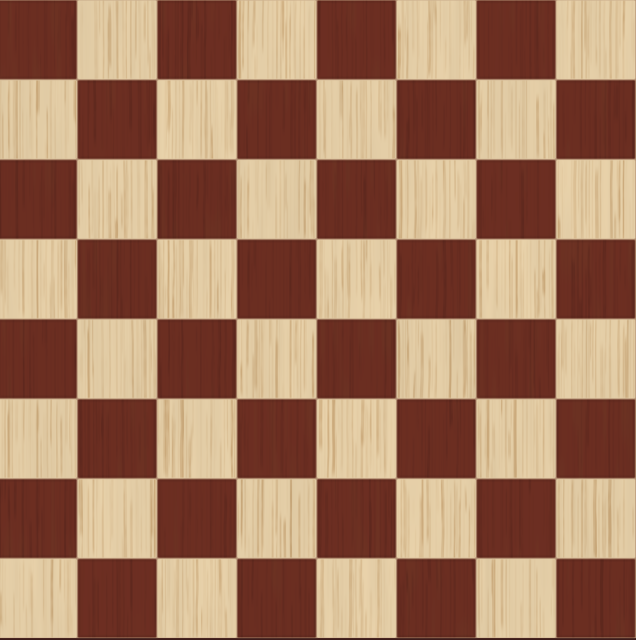
Reproduce this pattern procedurally as a Shadertoy shader.

```glsl
// An eight by eight wooden chequerboard of pale maple and red mahogany tiles.
// Each tile carries its own vertical grain: layers of thin hashed streaks with
// random place, length and strength, over faint broad bands.

const float TILE = 0.12468;                   // tile side, in canvas heights
const vec2  ORIGIN = vec2(-0.0040, 0.0028);   // lower left corner of the board
const float SEAM = 0.022;                     // soft seam half width, in tiles
const float SEAM_BIAS = 0.14;                 // how far pale wood spreads at seams
const int   GRAIN_LAYERS = 3;
const float LIGHT_GRAIN = 0.72;
const float DARK_GRAIN = 0.42;

const vec3 MAPLE = vec3(0.895, 0.808, 0.655);
const vec3 MAPLE_STREAK = vec3(0.755, 0.610, 0.420);
const vec3 MAHOGANY = vec3(0.422, 0.180, 0.131);
const vec3 MAHOGANY_STREAK = vec3(0.300, 0.125, 0.095);
const vec3 MAHOGANY_GLOW = vec3(0.430, 0.225, 0.145);
const vec3 BASE_EDGE = vec3(0.240, 0.110, 0.100);

float hash(vec2 p) {
    return fract(sin(dot(p, vec2(127.1, 311.7))) * 43758.5453);
}

float noise(vec2 p) {
    vec2 i = floor(p), f = fract(p);
    f = f * f * (3.0 - 2.0 * f);
    return mix(mix(hash(i), hash(i + vec2(1, 0)), f.x),
               mix(hash(i + vec2(0, 1)), hash(i + vec2(1, 1)), f.x), f.y);
}

// One set of vertical streaks, at most one in each slot across the tile.
float streakLayer(vec2 uv, float slots, vec2 seed, float pixel) {
    float x = uv.x * slots + 0.12 * (noise(vec2(uv.y * 3.0, seed.x)) - 0.5);
    vec2 id = seed + vec2(floor(x), slots);
    float center = mix(0.32, 0.68, hash(id));
    float halfWidth = mix(0.08, 0.20, hash(id + 3.7));
    float blur = max(pixel * slots, 0.08);
    float line = 1.0 - smoothstep(halfWidth - 0.5 * blur, halfWidth + blur,
                                  abs(fract(x) - center));

    // Some streaks cross the whole tile, others fade out part way.
    float middle = hash(id + 8.3);
    float reach = mix(0.15, 1.1, hash(id + 5.9));
    float span = 1.0 - smoothstep(reach - 0.12, reach + 0.06, abs(uv.y - middle));
    float strength = pow(hash(id + 1.9), 2.2);
    float wear = mix(0.65, 1.0, noise(vec2(id.x * 7.3, uv.y * 9.0 + id.y)));
    return line * span * strength * wear;
}

float woodGrain(vec2 uv, vec2 tile, float pixel) {
    float grain = 0.0;
    for (int i = 0; i < GRAIN_LAYERS; i++) {
        float k = float(i);
        vec2 seed = tile * vec2(41.0, 67.0) + 19.0 * k;
        grain += streakLayer(uv, 11.0 + 6.0 * k, seed, pixel) * (1.0 - 0.2 * k);
    }
    return min(grain, 1.0);
}

void mainImage(out vec4 fragColor, in vec2 fragCoord) {
    vec2 p = fragCoord / iResolution.y;
    float pixel = 1.0 / (iResolution.y * TILE);
    vec2 board = (p - ORIGIN) / TILE;
    vec2 tile = floor(board);
    vec2 uv = fract(board);

    // Softened chequer: +1 inside pale tiles, -1 inside dark ones.
    vec2 edge = 0.5 - abs(uv - 0.5);
    vec2 inside = clamp(edge / max(SEAM, pixel), 0.0, 1.0);
    float parity = 1.0 - 2.0 * mod(tile.x + tile.y, 2.0);
    float chequer = parity * inside.x * inside.y;
    float pale = smoothstep(-0.85, 0.85, chequer + SEAM_BIAS);

    // Grain, broad bands and a tone of its own for each tile.
    float grain = woodGrain(uv, tile, pixel) * inside.x * inside.y;
    float band = noise(vec2(uv.x * 13.0 + tile.x * 37.0, uv.y * 1.2 + tile.y * 23.0));
    float tone = 1.0 + 0.018 * (hash(tile + 2.3) - 0.5);

    vec3 light = mix(MAPLE, MAPLE_STREAK, grain * LIGHT_GRAIN);
    light *= 1.0 + 0.03 * (band - 0.5);
    vec3 dark = mix(MAHOGANY, MAHOGANY_GLOW, 0.35 * smoothstep(0.6, 1.0, band));
    dark = mix(dark, MAHOGANY_STREAK, grain * DARK_GRAIN);

    // Dark tiles deepen slightly just inside their rims.
    float rim = 1.0 - smoothstep(SEAM, 2.5 * SEAM, min(edge.x, edge.y));
    dark *= 1.0 - 0.07 * rim;

    vec3 color = mix(dark, light, pale) * tone;
    float onBoard = smoothstep(-0.5 * pixel, 0.5 * pixel, board.y);
    fragColor = vec4(mix(BASE_EDGE, color, onBoard), 1.0);
}
```
